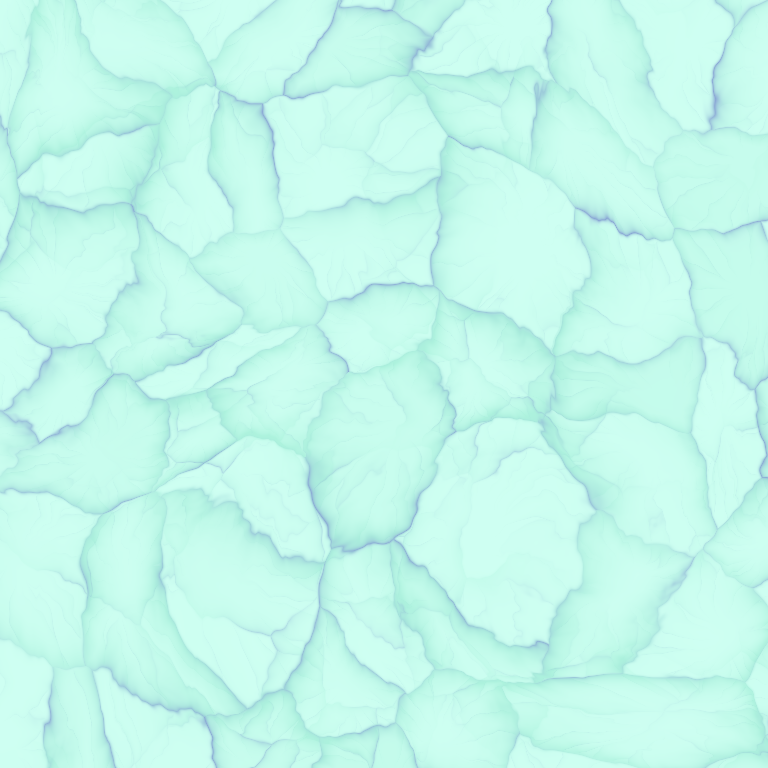
Write a Shadertoy shader that draws this texture.

```glsl
// Pale mint marble: overlapping crumpled petals with soft green shadows and fine blue veins.

const vec3 PALE  = vec3(0.808, 1.000, 0.948);
const vec3 GREEN = vec3(0.680, 0.955, 0.868);
const vec3 BLUE  = vec3(0.530, 0.630, 0.830);

const float PETALS_ACROSS = 6.9;   // petals along the canvas height
const float SIZE_SPREAD   = 0.30;  // how much petal sizes differ
const float SHADOW_REACH  = 0.14;  // shadow cast on the lower petal
const float VEIN_HALO     = 0.050; // soft side of a vein, on the lower petal
const float VEIN_CORE     = 0.012; // sharp side of a vein
const float FOLD_COUNT    = 2.1;   // density of the radial folds

struct Petal {
    vec2 toCentre;
    vec2 seed;
    float rank;    // stacking height, 0 to 1
    float edge;    // distance to the nearest border
    float shadow;
    float vein;
};

vec2 hash2(vec2 p) {
    vec3 q = fract(p.xyx * vec3(0.1031, 0.1030, 0.0973));
    q += dot(q, q.yzx + 33.33);
    return fract((q.xx + q.yz) * q.zy);
}

// Layered sines, each turned and finer, make the borders wander.
vec2 crumple(vec2 p) {
    float freq = 1.1, amp = 0.24;
    mat2 turn = mat2(0.80, 0.60, -0.60, 0.80);
    vec2 dir = p;
    for (int i = 0; i < 6; i++) {
        dir = turn * dir + 3.7;
        vec2 wave = sin(dir.yx * freq + 1.6 * sin(dir * freq * 0.63));
        p += amp * wave;
        dir += amp * wave;
        freq *= 2.07;
        amp *= 0.49;
    }
    return p;
}

// Uneven patches from 0 to 1.
float blotches(vec2 p) {
    return 0.5 + 0.5 * sin(p.x * 1.3 + 2.0 * sin(p.y * 0.9)) * sin(p.y * 1.5 + 1.7 * sin(p.x * 0.8));
}

// Weighted cellular noise; higher petals shade the lower ones beside them.
Petal petals(vec2 p) {
    vec2 cell = floor(p);
    vec2 home = cell;
    Petal s = Petal(vec2(0.0), vec2(0.0), 0.0, 1.0, 0.0, 0.0);
    float nearest = 1e5;
    for (int j = -2; j <= 2; j++)
    for (int i = -2; i <= 2; i++) {
        vec2 c = cell + vec2(i, j);
        vec2 r = c + 0.08 + 0.84 * hash2(c) - p;
        float d = dot(r, r) - SIZE_SPREAD * hash2(c + 71.0).x;
        if (d < nearest) {
            nearest = d;
            home = c;
            s.toCentre = r;
        }
    }
    s.seed = hash2(home + 19.0);
    s.rank = s.seed.x;

    for (int j = -2; j <= 2; j++)
    for (int i = -2; i <= 2; i++) {
        vec2 c = cell + vec2(i, j);
        if (c == home) continue;
        vec2 r = c + 0.08 + 0.84 * hash2(c) - p;
        float d = dot(r, r) - SIZE_SPREAD * hash2(c + 71.0).x;
        float gap = (d - nearest) / (2.0 * length(r - s.toCentre));
        float below = step(s.rank, hash2(c + 19.0).x);
        float strength = mix(0.2, 1.0, hash2(home + c + 43.0).y);
        float core = exp(-gap / VEIN_CORE);
        s.edge = min(s.edge, gap);
        s.shadow = max(s.shadow, exp(-gap / mix(VEIN_CORE, SHADOW_REACH, below)));
        s.vein = max(s.vein, strength * mix(core, exp(-gap / VEIN_HALO), 0.42 * below));
    }
    return s;
}

void mainImage(out vec4 fragColor, in vec2 fragCoord) {
    vec2 p = fragCoord / iResolution.y * PETALS_ACROSS + 5.0;
    vec2 q = crumple(p);
    Petal petal = petals(q);

    // Folds fan out from each petal centre and fade at the centre and the rim.
    float radius = length(petal.toCentre);
    vec2 fan = petal.toCentre / max(radius, 0.001) * FOLD_COUNT;
    Petal fold = petals(fan + petal.toCentre * 0.9 + petal.seed * 40.0 + 50.0);
    float foldFade = smoothstep(0.12, 0.5, radius) * smoothstep(0.0, 0.04, petal.edge);

    // A finer translucent sheet breaks some petals into smaller ones.
    mat2 turn = mat2(0.83, 0.56, -0.56, 0.83);
    Petal sheet = petals(turn * q * 1.5 + 31.0);
    float patches = blotches(p);
    float sheetFade = smoothstep(0.35, 0.75, patches);

    // Green shade collects under the petals and in the low ones.
    float tint = 0.30 * smoothstep(0.30, 0.05, petal.rank);
    float shade = max(petal.shadow * mix(0.50, 1.0, patches), tint);
    shade += foldFade * fold.shadow * (0.10 + 0.25 * shade);
    shade += sheetFade * sheet.shadow * 0.30;

    // Blue veins swell and thin out along the borders and stay faint in the folds.
    float swell = smoothstep(0.15, 0.80, blotches(p * 2.3 + 9.0));
    float vein = petal.vein * mix(0.25, 0.95, swell);
    vein = max(vein, 0.12 * foldFade * fold.vein);
    vein = max(vein, 0.45 * sheetFade * swell * sheet.vein);

    vec3 color = mix(PALE, GREEN, clamp(shade, 0.0, 1.0));
    color = mix(color, BLUE, clamp(vein, 0.0, 1.0));
    fragColor = vec4(color, 1.0);
}
```
